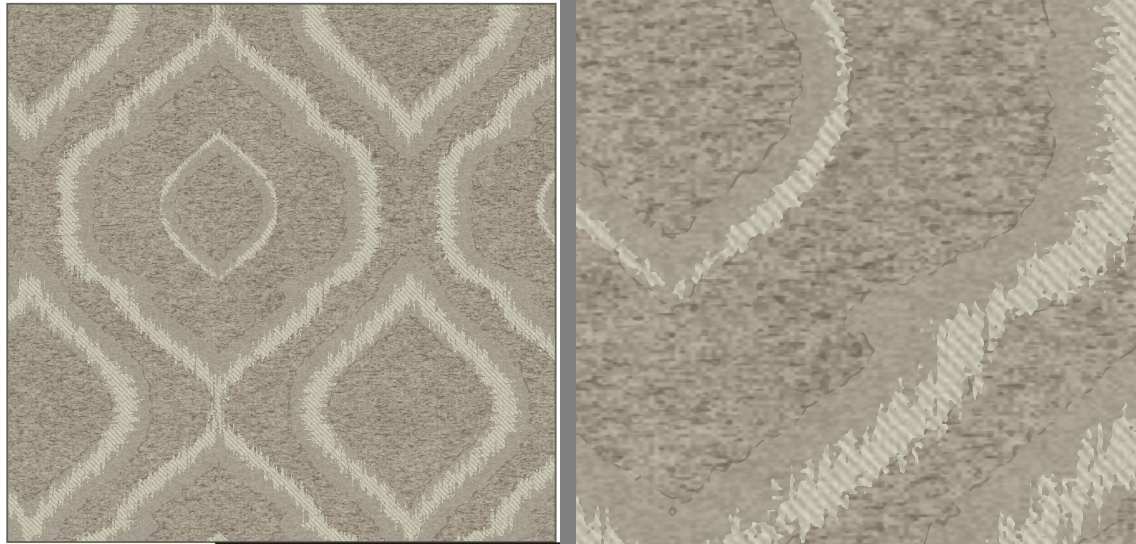
Left, the full canvas; right, a detail of the centre.
Give the GLSL for this pattern, as a WebGL 1 fragment shader.

```glsl
precision highp float;
uniform vec2 u_resolution;

const float PI = 3.14159;
const vec2 REPEAT = vec2(5.2, 5.5);
const float SLOPE_STEP = 0.16;

float hash(vec2 p) {
  vec3 q = fract(vec3(p.xyx) * 0.1031);
  q += dot(q, q.yzx + 33.33);
  return fract((q.x + q.y) * q.z);
}

float noise(vec2 p) {
  vec2 i = floor(p), f = fract(p);
  f = f * f * (3.0 - 2.0 * f);
  return mix(mix(hash(i), hash(i + vec2(1.0, 0.0)), f.x),
             mix(hash(i + vec2(0.0, 1.0)), hash(i + 1.0), f.x), f.y);
}

// Half width of each outline at height y above its centre
float lobedWidth(float y) {
  y = abs(y);
  float t = min(y / 1.12, 1.0);
  return 1.34 * (1.0 - smoothstep(1.13, 2.66, y)) + 0.74 * (1.0 - t * t * t * t);
}

float ogeeWidth(float y) {
  y = abs(y);
  float t = min(y / 1.7, 1.0);
  return 1.32 * mix(cos(0.5 * PI * t), 0.5 + 0.5 * cos(PI * t), 0.6) - max(y - 1.7, 0.0);
}

float budWidth(float y) {
  y = abs(y);
  float t = min(y / 0.99, 1.0);
  return 0.79 * cos(0.5 * PI * t) - max(y - 0.99, 0.0);
}

// Signed distance from a half width, corrected by its slope
float outlineDistance(float x, float below, float here, float above) {
  return (x - here) / length(vec2(1.0, 0.5 * (above - below) / SLOPE_STEP));
}

vec2 fold(vec2 p, vec2 centre) {
  return abs(mod(p - centre + 0.5 * REPEAT, REPEAT) - 0.5 * REPEAT);
}

// Loose threads: upright on slanted parts, level on upright parts
float fringe(vec2 p, float level) {
  float threads = mix(noise(p * vec2(44.0, 5.0)), noise(p * vec2(5.0, 44.0) + 9.0), level);
  return threads - 0.5 + 0.7 * (noise(p * 50.0 + 3.0) - 0.5);
}

// Flat halo with a broken dark seam, then a frayed bright twill stroke
vec3 stitch(vec3 cloth, vec2 p, float d, float inner, float outer, float halfWidth, float fray) {
  float aa = 7.68 / u_resolution.x;
  float halo = abs(d - 0.5 * (inner + outer)) - 0.5 * (outer - inner);
  halo += 0.07 * (noise(p * 16.0) - 0.5);
  vec3 flatCloth = vec3(0.652, 0.628, 0.57) + 0.1 * (noise(p * vec2(40.0, 58.0)) - 0.5);
  cloth = mix(cloth, flatCloth, 0.75 * (1.0 - smoothstep(-aa, aa, halo)));
  float seam = 1.0 - smoothstep(0.004, 0.004 + 1.5 * aa, abs(halo));
  cloth = mix(cloth, vec3(0.44, 0.42, 0.37), 0.55 * seam * smoothstep(0.4, 0.6, noise(p * 32.0)));
  float edge = abs(d) - halfWidth + fray;
  float twill = 0.05 * sin(90.0 * (p.x + p.y)) + 0.1 * (noise(p * 55.0) - 0.5);
  return mix(cloth, vec3(0.77, 0.755, 0.685) + twill, 0.9 * (1.0 - smoothstep(-1.5 * aa, 1.5 * aa, edge)));
}

void main() {
  vec2 p = gl_FragCoord.xy / u_resolution.x * 7.68;
  float aa = 7.68 / u_resolution.x;

  // Woven ground with short level slubs
  float slub = noise(p * vec2(11.0, 38.0));
  float grain = noise(p * vec2(42.0, 60.0) + 17.0);
  float shade = 0.09 * (slub - 0.5) + 0.15 * (grain - 0.5) + 0.03 * (noise(p * 1.7) - 0.5);
  vec3 cloth = vec3(0.632, 0.596, 0.536) + shade;
  cloth -= 0.09 * smoothstep(0.66, 0.85, noise(p * vec2(20.0, 52.0) + 41.0));

  vec2 a = fold(p, vec2(3.0, 4.62));
  vec2 b = fold(p, vec2(5.62, 1.87));
  float s = SLOPE_STEP;
  float lobed = outlineDistance(a.x, lobedWidth(a.y - s), lobedWidth(a.y), lobedWidth(a.y + s));
  float ogee = outlineDistance(b.x, ogeeWidth(b.y - s), ogeeWidth(b.y), ogeeWidth(b.y + s));
  float bud = outlineDistance(a.x, budWidth(a.y - s), budWidth(a.y), budWidth(a.y + s));

  // Strokes are widest where they stand upright
  float lobedLevel = 1.0 - smoothstep(0.5, 0.85, a.y);
  float ogeeLevel = 1.0 - smoothstep(0.3, 0.7, b.y);
  float lobedStroke = mix(0.09, 0.115, lobedLevel) - 0.035 * smoothstep(2.2, 2.7, a.y);
  float ogeeStroke = mix(0.095, 0.14, ogeeLevel);
  float budStroke = 0.005 + 0.055 * noise(p * 3.0);
  cloth = stitch(cloth, p, lobed, -0.36, 0.1, lobedStroke, 0.16 * fringe(p, lobedLevel));
  cloth = stitch(cloth, p, ogee, -0.2, 0.34, ogeeStroke, 0.17 * fringe(p, ogeeLevel));
  cloth = stitch(cloth, p, bud, -0.2, 0.04, budStroke, 0.06 * fringe(p, lobedLevel));

  // White margin, thin frame and dark strip at the lower right
  vec2 low = vec2(0.1, 0.025), high = vec2(7.62, 7.41);
  vec2 outside = max(low - p, p - high);
  float box = max(outside.x, outside.y);
  vec3 color = mix(cloth, vec3(1.0), smoothstep(-0.5 * aa, 0.5 * aa, box));
  color = mix(color, vec3(0.33, 0.32, 0.29), 0.85 * (1.0 - smoothstep(0.006, 0.006 + aa, abs(box))));
  float strip = smoothstep(2.95 - aa, 2.95 + aa, p.x) * (1.0 - smoothstep(0.015, 0.015 + aa, p.y));
  color = mix(color, vec3(0.1, 0.09, 0.08), strip);
  gl_FragColor = vec4(color, 1.0);
}
```
